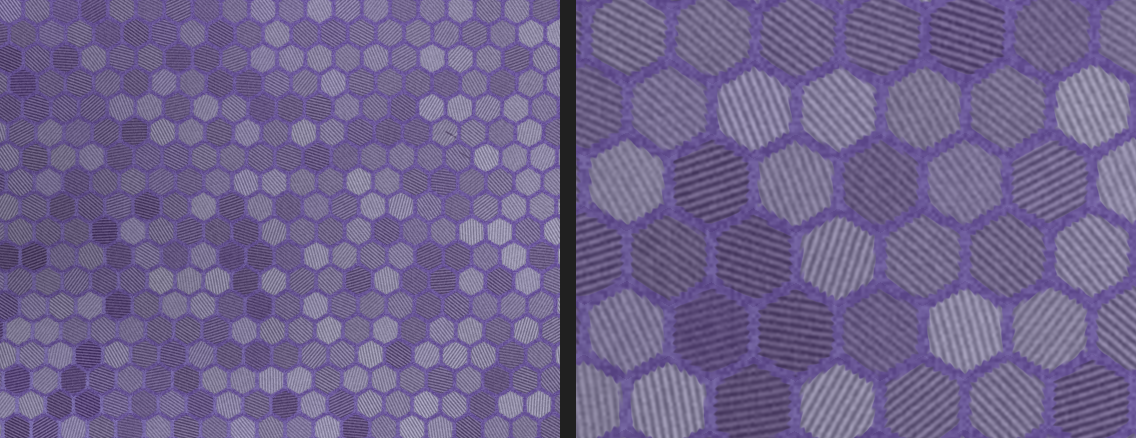
Left: the whole. Right: its middle third, enlarged.
This pattern is drawn by a WebGL 1 fragment shader. Its source:

```glsl
precision highp float;
// Woven violet fabric: grey hexagons hatched at varying angles, divided by purple thread.

uniform vec2 u_resolution;

const float COLUMNS = 19.85;
const float ROW_STRETCH = 0.988;
const float HATCH_PITCH = 0.098;
const float INNER_RADIUS = 0.435;
const float EDGE_SOFTNESS = 0.012;
const vec2 LATTICE = vec2(1.0, 1.7320508);
const float TAU = 6.2831853;

const vec3 CELL_DARK = vec3(0.360, 0.300, 0.455);
const vec3 CELL_MID = vec3(0.460, 0.425, 0.550);
const vec3 CELL_LIGHT = vec3(0.565, 0.550, 0.640);
const vec3 THREAD = vec3(0.390, 0.308, 0.570);
const vec3 THREAD_SHEEN = vec3(0.500, 0.450, 0.690);

float hash(vec2 p, float seed) {
  vec3 q = fract(vec3(p.xyx) * 0.1031 + seed * 0.137);
  q += dot(q, q.yzx + 33.33);
  return fract((q.x + q.y) * q.z);
}

// Offset from the nearest centre of a lattice of pointed-top hexagons
vec2 hexLocal(vec2 p) {
  vec2 a = mod(p + 0.5 * LATTICE, LATTICE) - 0.5 * LATTICE;
  vec2 b = mod(p, LATTICE) - 0.5 * LATTICE;
  return dot(a, a) < dot(b, b) ? a : b;
}

// Hexagonal radius blended with a circle to soften the corners
float hexRadius(vec2 q) {
  vec2 a = abs(q);
  float hexagon = max(a.x, dot(a, vec2(0.5, 0.8660254)));
  return mix(hexagon, length(q), 0.15);
}

float segment(vec2 p, vec2 a, vec2 b) {
  vec2 d = b - a;
  return length(p - a - d * clamp(dot(p - a, d) / dot(d, d), 0.0, 1.0));
}

float stroke(float dist, float width, float px) {
  return 1.0 - smoothstep(width - px, width + px, dist);
}

// Broad uneven light made of layered sines
float softFolds(vec2 uv) {
  return 0.5 * sin(uv.x * 5.1 + uv.y * 3.7 + 0.6)
       + 0.3 * sin(uv.x * 9.3 - uv.y * 6.1 + 2.1)
       + 0.2 * sin(uv.y * 13.0 + uv.x * 2.3);
}

// Stripe direction: dark cells lie flat, light cells stand steep
float hatchAngle(vec2 id, float tone) {
  float lean = 0.15 + 1.15 * tone + 0.6 * (hash(id, 2.0) - 0.5);
  return hash(id, 3.0) < 0.25 ? lean : -lean;
}

float hatch(vec2 q, float angle, float px) {
  vec2 normal = vec2(-sin(angle), cos(angle));
  float fade = 1.0 - smoothstep(0.35, 0.9, px / HATCH_PITCH);
  return sin(TAU * dot(q, normal) / HATCH_PITCH) * fade;
}

vec3 cellColor(float tone) {
  vec3 lower = mix(CELL_DARK, CELL_MID, clamp(tone * 2.0, 0.0, 1.0));
  return mix(lower, CELL_LIGHT, clamp(tone * 2.0 - 1.0, 0.0, 1.0));
}

// Smooth random specks, from -0.5 to 0.5
float specks(vec2 p, float seed) {
  vec2 i = floor(p);
  vec2 f = smoothstep(0.0, 1.0, fract(p));
  float low = mix(hash(i, seed), hash(i + vec2(1.0, 0.0), seed), f.x);
  float high = mix(hash(i + vec2(0.0, 1.0), seed), hash(i + 1.0, seed), f.x);
  return mix(low, high, f.y) - 0.5;
}

void main() {
  vec2 uv = gl_FragCoord.xy / u_resolution;
  vec2 cloth = gl_FragCoord.xy / u_resolution.x * COLUMNS;
  float px = COLUMNS / u_resolution.x;

  // Lattice, slightly sheared like pulled cloth
  vec2 p = vec2(cloth.x - 0.0155 * cloth.y - 0.6, (cloth.y - 0.31) * ROW_STRETCH);
  p += 0.02 * vec2(sin(p.y * 0.9), sin(p.x * 0.8 + 1.0));
  vec2 q = hexLocal(p);
  vec2 id = floor((p - q) / (0.5 * LATTICE) + 0.5) + 40.0;

  // Tone of each cell: more contrast toward the bottom, paler to the right
  float spread = mix(1.15, 0.65, uv.y);
  float tone = 0.50 + spread * (hash(id, 1.0) - 0.5) + 0.30 * (uv.x - 0.5);
  tone = clamp(tone, 0.0, 1.0);

  // Hatched cell, some tinted violet, finer looking toward the upper right
  float stripes = hatch(q, hatchAngle(id, tone), px);
  float contrast = mix(0.05, 0.105, hash(id, 4.0)) * (1.0 - 0.35 * uv.x * uv.y);
  vec3 violet = vec3(0.0, -0.012, 0.030) * hash(id, 7.0) * (1.3 - uv.x);
  vec3 cell = cellColor(tone) + violet + contrast * stripes;

  // Continuous thread, paler on upright edges at the lower left
  float grain = specks(p * 24.0, 5.0);
  float upright = smoothstep(0.36, 0.47, abs(q.x));
  float sheen = 0.12 + 0.75 * upright * (1.0 - uv.x) * (1.2 - uv.y);
  vec3 thread = mix(THREAD, THREAD_SHEEN, clamp(sheen + 0.35 * grain, 0.0, 1.0));

  // Stripe ends step slightly into the thread
  float fray = 0.016 * stripes + 0.024 * specks(p * 15.0, 6.0);
  float softness = EDGE_SOFTNESS + 0.6 * px;
  float edge = smoothstep(-softness, softness, hexRadius(q) + fray - INNER_RADIUS);
  vec3 color = mix(cell, thread, edge);

  // Two small snags in the weave
  float snag = stroke(segment(cloth, vec2(15.82, 10.85), vec2(16.15, 10.66)), 0.025, px);
  float pull = stroke(segment(cloth, vec2(16.3, 10.12), vec2(16.65, 9.92)), 0.02, px);
  float glint = stroke(segment(cloth, vec2(15.95, 10.62), vec2(16.2, 10.8)), 0.02, px);
  color = mix(color, vec3(0.24, 0.19, 0.32), 0.7 * max(snag, pull));
  color = mix(color, vec3(0.68, 0.65, 0.74), 0.6 * glint);

  // Grain and broad shading, dimmest at the middle left
  vec2 fromDim = uv - vec2(0.0, 0.42);
  float dim = exp(-6.0 * dot(fromDim, fromDim));
  color += 0.075 * grain;
  color *= 1.03 + 0.035 * softFolds(uv) - 0.18 * dim;
  gl_FragColor = vec4(clamp(color, 0.0, 1.0), 1.0);
}
```
